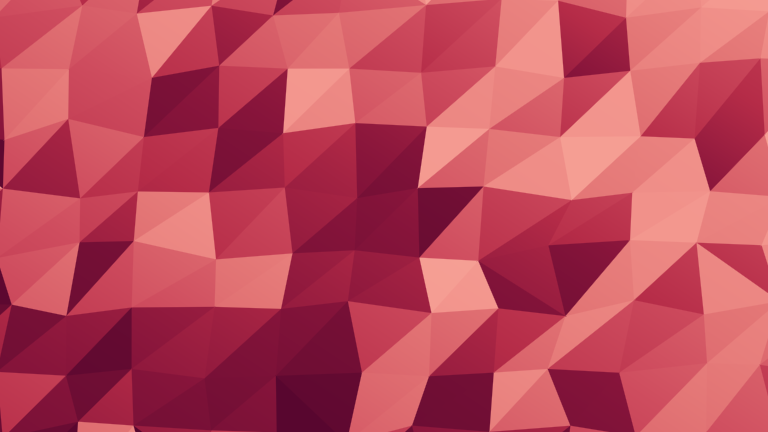
A WebGL 1 fragment shader for this background:

```glsl
precision highp float;
// Low-poly relief in crimson and salmon: a jittered grid of vertices is split
// into triangles, each lit by its slope. Heights blend random values with
// noise ridges along the rising diagonal; a broad light lifts the upper right.

uniform vec2 u_resolution;

const vec2 CELL = vec2(0.162, 0.140);   // grid spacing, in canvas heights
const float JITTER = 0.36;              // vertex wander, in cells
const float RELIEF = 0.15;              // height scale of the vertices
const float ROUGH = 0.65;               // share of independent vertex height
const float RIDGE = 1.05;               // share of diagonal ridges
const vec2 RIDGE_FREQ = vec2(0.13, 0.71); // ridge noise along and across
const float FLIP_SHARE = 0.06;          // cells with a falling diagonal
const vec2 LIGHT = vec2(0.95, 0.50);    // direction of the facet light
const float CONTRAST = 3.3;             // strength of the facet light
const vec2 GLOW = vec2(1.25, 1.05);     // broad light across the canvas
const float GLOW_BIAS = 0.02;           // overall lift of the tones
const float CALM = 0.42;                // relief lost toward the bright corner
const float SEED = 17.0;

const vec3 PLUM    = vec3(0.33, 0.02, 0.18);
const vec3 WINE    = vec3(0.42, 0.05, 0.20);
const vec3 MAROON  = vec3(0.53, 0.08, 0.23);
const vec3 CRIMSON = vec3(0.71, 0.17, 0.28);
const vec3 ROSE    = vec3(0.81, 0.30, 0.37);
const vec3 CORAL   = vec3(0.89, 0.46, 0.46);
const vec3 SALMON  = vec3(0.95, 0.58, 0.55);
const vec3 PEACH   = vec3(0.97, 0.65, 0.60);

float hash(vec2 p, float salt) {
  vec3 v = fract(vec3(p.xyx + SEED + salt) * vec3(0.1031, 0.1030, 0.0973));
  v += dot(v, v.yzx + 33.33);
  return fract((v.x + v.y) * v.z);
}

float cornerRamp(vec2 id, vec2 offset) {
  float angle = 6.2832 * hash(id, 211.3);
  return dot(vec2(cos(angle), sin(angle)), offset);
}

float gradientNoise(vec2 p) {
  vec2 id = floor(p), f = fract(p);
  vec2 w = f * f * f * (f * (f * 6.0 - 15.0) + 10.0);
  vec2 e = vec2(1.0, 0.0);
  return mix(mix(cornerRamp(id, f), cornerRamp(id + e, f - e), w.x),
             mix(cornerRamp(id + e.yx, f - e.yx), cornerRamp(id + 1.0, f - 1.0), w.x), w.y);
}

// Grid vertex: position in canvas heights, z is its height.
vec3 vertex(vec2 id) {
  vec2 wander = vec2(hash(id, 3.1), hash(id, 41.7)) - 0.5;
  float ridge = gradientNoise(vec2(id.x + id.y, id.x - id.y) * RIDGE_FREQ + 0.37);
  float height = ROUGH * hash(id, 87.3) + RIDGE * ridge;
  return vec3((id + JITTER * wander) * CELL, RELIEF * height);
}

// Signed distance to the line a-b, positive on its left.
float leftOf(vec2 p, vec2 a, vec2 b) {
  vec2 e = normalize(b - a);
  vec2 d = p - a;
  return e.x * d.y - e.y * d.x;
}

// Slope of the facet toward the light (x) and its smooth coverage (y).
vec2 facet(vec2 p, vec3 a, vec3 b, vec3 c, float pixel) {
  float inside = min(leftOf(p, a.xy, b.xy),
                     min(leftOf(p, b.xy, c.xy), leftOf(p, c.xy, a.xy)));
  vec3 n = cross(b - a, c - a);
  return vec2(dot(-n.xy / n.z, LIGHT), clamp(0.5 + inside / pixel, 0.0, 1.0));
}

// Ramp step: moves from colour c to the next one between lo and hi.
vec3 blend(vec3 c, vec3 next, float lo, float hi, float t) {
  return mix(c, next, clamp((t - lo) / (hi - lo), 0.0, 1.0));
}

// Colour ramp, spaced so that an even spread of tones gives each its share.
vec3 palette(float t) {
  vec3 c = blend(PLUM, WINE, 0.0, 0.06, t);
  c = blend(c, MAROON, 0.06, 0.18, t);
  c = blend(c, CRIMSON, 0.18, 0.37, t);
  c = blend(c, ROSE, 0.37, 0.60, t);
  c = blend(c, CORAL, 0.60, 0.79, t);
  c = blend(c, SALMON, 0.79, 0.93, t);
  return blend(c, PEACH, 0.93, 1.0, t);
}

// Colour of a facet slope under the broad light, by a logistic tone curve.
vec3 shade(float slope, float glow) {
  float relief = CONTRAST * (1.0 - CALM * smoothstep(0.0, 1.0, glow));
  return palette(1.0 / (1.0 + exp(-1.7 * (relief * slope + glow))));
}

void main() {
  vec2 p = gl_FragCoord.xy / u_resolution.y;
  float pixel = 1.2 / u_resolution.y;
  float glow = dot(gl_FragCoord.xy / u_resolution - 0.5, GLOW) + GLOW_BIAS;
  vec2 home = floor(p / CELL);

  // Blend the facets of the neighbouring cells by coverage.
  vec4 sum = vec4(0.0);
  for (int j = -1; j <= 1; j++) {
    for (int i = -1; i <= 1; i++) {
      vec2 id = home + vec2(float(i), float(j));
      vec3 sw = vertex(id), se = vertex(id + vec2(1.0, 0.0));
      vec3 nw = vertex(id + vec2(0.0, 1.0)), ne = vertex(id + 1.0);
      bool flip = hash(id, 129.5) < FLIP_SHARE;
      vec2 lower = flip ? facet(p, sw, se, nw, pixel) : facet(p, sw, se, ne, pixel);
      vec2 upper = flip ? facet(p, se, ne, nw, pixel) : facet(p, sw, ne, nw, pixel);
      sum += vec4(shade(lower.x, glow), 1.0) * lower.y;
      sum += vec4(shade(upper.x, glow), 1.0) * upper.y;
    }
  }
  gl_FragColor = vec4(sum.rgb / max(sum.a, 0.001), 1.0);
}
```
